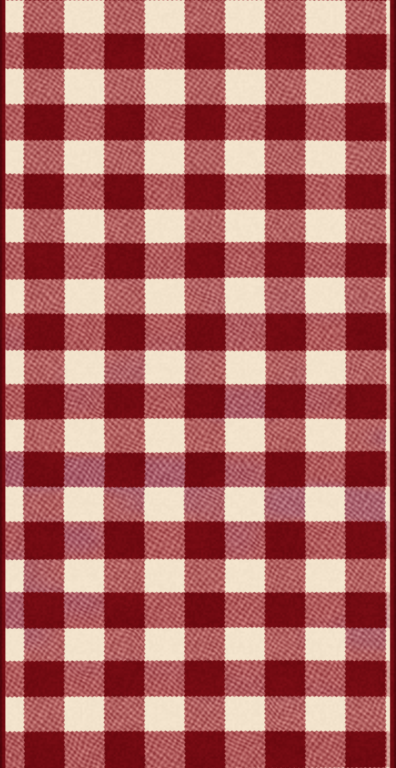
Give the GLSL for this pattern, as a Shadertoy shader.

```glsl
// Red and cream gingham cloth with twilled half-tone checks and dark selvedges.

float hash(vec2 p) {
    p = fract(p * vec2(0.1031, 0.1137));
    p += dot(p, p.yx + 33.33);
    return fract((p.x + p.y) * p.x * 91.7);
}

float noise(vec2 p) {
    vec2 i = floor(p), f = fract(p);
    f = f * f * (3.0 - 2.0 * f);
    return mix(mix(hash(i), hash(i + vec2(1, 0)), f.x),
               mix(hash(i + vec2(0, 1)), hash(i + vec2(1, 1)), f.x), f.y);
}

// Coverage of a repeating band that starts at 0 in each period.
float band(float x, float period, float width, float soft) {
    float d = abs(mod(x - 0.5 * width + 0.5 * period, period) - 0.5 * period) - 0.5 * width;
    return 1.0 - smoothstep(-soft, soft, d);
}

void mainImage(out vec4 fragColor, in vec2 fragCoord) {
    vec2 uv = fragCoord / iResolution.xy;
    vec2 cloth = fragCoord / iResolution.x;      // square units, width = 1
    float px = 1.0 / iResolution.x;
    float down = 1.0 - uv.y;

    // Slightly uneven edges with fine stitch teeth
    float sway = 0.003 * (noise(cloth * vec2(3.0, 9.0)) - 0.5);
    vec2 teeth = 0.0011 * sin(cloth.yx * 560.0);
    float column = band(uv.x - 0.0603 + sway + teeth.x, 0.203, 0.102, 0.8 * px + 0.0006);
    float row = band(down - 0.0443 + sway + 0.5 * teeth.y
                     + 0.0012 * sin(down * 23.0), 0.0908, 0.0469,
                     0.8 / iResolution.y + 0.0003);

    // Twill: wandering diagonal ribs broken into short stitches
    vec2 bend = cloth + 0.012 * vec2(noise(cloth * 24.0), noise(cloth * 24.0 + 57.0));
    float rib = sin(dot(bend, vec2(330.0, 470.0)));
    float stitch = sin(dot(bend, vec2(-430.0, 250.0)));
    float fleck = noise(cloth * 190.0) - 0.5;
    float detail = 1.0 - smoothstep(0.004, 0.008, px);
    float weave = detail * (0.28 * rib + 0.22 * stitch + 0.55 * fleck);

    // Half-tone thread colours, with a faint violet tint in patches
    vec3 tweed = mix(vec3(0.61, 0.27, 0.28), vec3(0.79, 0.49, 0.48),
                     clamp(0.5 + weave, -0.1, 1.25));
    float violet = smoothstep(0.45, 0.8, noise(cloth * vec2(5.0, 12.0) + 9.0))
                 * smoothstep(0.3, 0.65, down) * (1.0 - smoothstep(0.75, 0.95, down));
    tweed += violet * vec3(-0.03, 0.01, 0.06);
    tweed += row * (1.0 - column) * vec3(-0.01, -0.025, -0.02);

    // Plain checks with a little grain
    float grain = detail * fleck;
    vec3 cream = vec3(0.95, 0.89, 0.80) + 0.025 * grain;
    vec3 red = vec3(0.45, 0.04, 0.07) + vec3(0.05, 0.015, 0.02) * grain
             + 0.03 * (noise(cloth * 14.0) - 0.5) * vec3(1.0, 0.3, 0.3);

    vec3 color = mix(mix(cream, tweed, column), mix(tweed, red, column), row);

    // Pale thread at the right hem, then the dark side edges
    color = mix(color, mix(cream, tweed, 0.5 * row),
                smoothstep(0.977 - px, 0.977 + px, uv.x));
    float hem = max(1.0 - smoothstep(0.0135 - px, 0.0135 + px, uv.x),
                    smoothstep(0.985 - px, 0.985 + px, uv.x));
    float fold = min(uv.x, 1.0 - uv.x);
    vec3 selvedge = red * mix(0.72, 1.0, smoothstep(0.002, 0.008, fold));
    color = mix(color, selvedge, hem);

    fragColor = vec4(clamp(color, 0.0, 1.0), 1.0);
}
```
